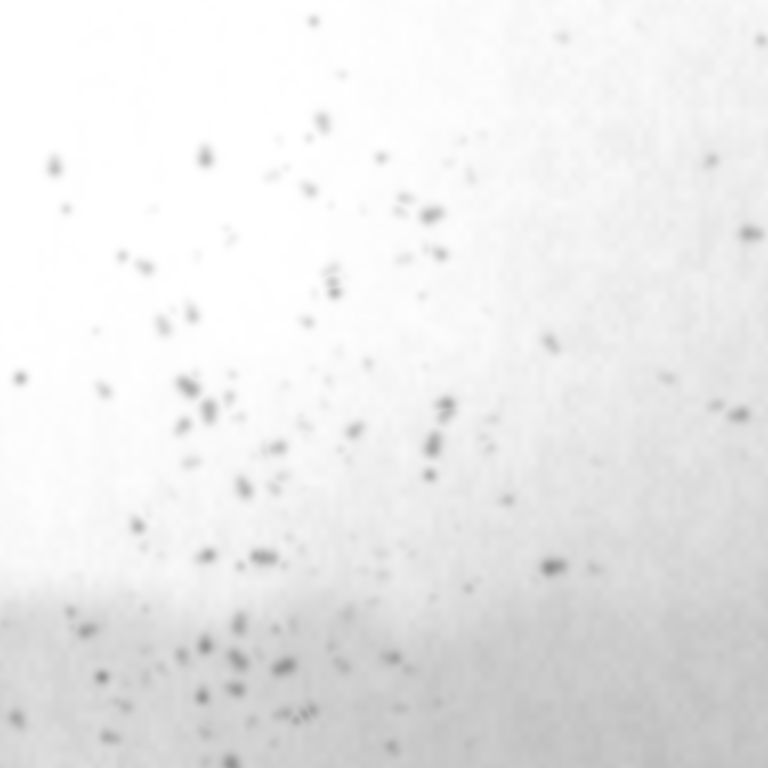
Write a Shadertoy shader that draws this texture.

```glsl
// Pale weathered sheet: white at the upper left, sinking to grey at the right and bottom.
// Smooth ramps give the shading, value noise the mottling, and a loop of
// two-lobed Gaussian blots the soft grey specks.

vec2 hash2(vec2 p) {
    vec3 q = fract(p.xyx * vec3(0.1031, 0.1030, 0.0973));
    q += dot(q, q.yzx + 33.33);
    return fract((q.xx + q.yz) * q.zy);
}

float valueNoise(vec2 p) {
    vec2 cell = floor(p), f = fract(p);
    f = f * f * (3.0 - 2.0 * f);
    float low = mix(hash2(cell).x, hash2(cell + vec2(1, 0)).x, f.x);
    float high = mix(hash2(cell + vec2(0, 1)).x, hash2(cell + vec2(1, 1)).x, f.x);
    return mix(low, high, f.y);
}

// Broad darkening; depth runs from 0 at the top to 1 at the bottom.
float broadShade(vec2 uv) {
    float x = uv.x, depth = 1.0 - uv.y;
    depth += 0.05 * (valueNoise(uv * vec2(7.0, 5.0)) - 0.5);
    float rightSide = 0.13 * smoothstep(0.3, 1.1, x) * (0.35 + 0.9 * depth);
    float lowerHalf = 0.12 * smoothstep(0.35, 1.0, depth)
        * mix(0.3, 1.0, smoothstep(0.0, 0.5, x))
        * (1.0 - 0.5 * smoothstep(0.5, 1.0, x));
    float bottomBand = 0.12 * (1.0 - 0.9 * x) * smoothstep(0.75, 0.84, depth);
    return rightSide + lowerHalf + bottomBand;
}

// Fine grain, soft clouds and faint upright streaks, centred on zero.
float mottle(vec2 uv) {
    float grain = valueNoise(uv * vec2(95.0, 75.0)) - 0.5;
    float cloud = valueNoise(uv * vec2(38.0, 27.0) + 41.0) - 0.5;
    float streak = valueNoise(uv * vec2(48.0, 5.0) + 83.0) - 0.5;
    return 0.028 * grain + 0.024 * cloud + 0.016 * streak;
}

// Scattered specks, crowded left of centre and towards the bottom.
float specks(vec2 uv) {
    float dark = 0.0;
    for (int i = 0; i < 170; i++) {
        float id = float(i);
        vec2 place = hash2(vec2(id, 3.0));
        vec2 trait = hash2(vec2(id, 17.0));
        vec2 lobe = hash2(vec2(id, 29.0));
        float x = i % 4 == 0 ? place.x : 0.37 + 0.36 * (place.x + lobe.x - 1.0);
        vec2 center = vec2(x, 1.0 - pow(place.y, 0.65));
        float strength = mix(0.03, 0.27, trait.x * trait.x);
        float radius = mix(0.0065, 0.0105, trait.x) * mix(0.85, 1.15, trait.y);
        float angle = 6.2832 * lobe.y;
        vec2 q = (uv - center) / radius;
        vec2 side = q - 1.3 * vec2(cos(angle), sin(angle));
        float blot = exp(-dot(q, q)) + 0.75 * trait.y * exp(-1.3 * dot(side, side));
        dark = max(dark, strength * blot);
    }
    return dark;
}

void mainImage(out vec4 fragColor, in vec2 fragCoord) {
    vec2 uv = fragCoord / iResolution.xy;
    float shade = broadShade(uv);
    // Grain fades out where the sheet is bleached white
    float grainAmount = smoothstep(-0.02, 0.06, shade);
    float paper = min(1.0 - shade + mottle(uv) * grainAmount, 1.0);
    fragColor = vec4(vec3(clamp(paper - specks(uv), 0.0, 1.0)), 1.0);
}
```
